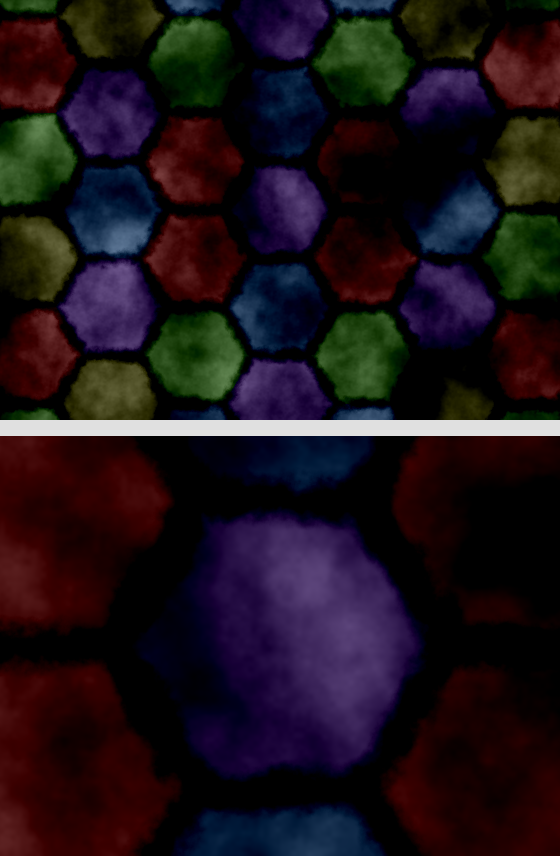
Top, the full canvas; bottom, a detail of the centre.
Reproduce this pattern procedurally as a Shadertoy shader.

```glsl
// Cloudy coloured hexagon tiles with soft dark seams and a smoky shadow.
#define COLUMN_STEP 0.2     // distance between tile columns, in canvas heights
#define SEAM_DEPTH 0.46     // darkening at a tile edge
#define SEAM_WIDTH 0.024    // fade from edge to full colour
#define SEAM_ROUGH 0.024    // raggedness of the seams
#define CLOUD_SCALE 7.0
#define CLOUD_GAIN 0.95
#define LIGHT_BIAS 0.04
#define GLOW_GAIN 0.11
#define SHADOW_GAIN 0.40
#define SHADOW_CENTER vec2(0.28, 0.145)
#define GLOW_CENTER vec2(-0.16, -0.06)

float hash(vec2 p) {
    return fract(sin(dot(p, vec2(127.1, 311.7))) * 43758.5453);
}

float valueNoise(vec2 p) {
    vec2 i = floor(p), f = fract(p);
    f = f * f * (3.0 - 2.0 * f);
    return mix(mix(hash(i), hash(i + vec2(1, 0)), f.x),
               mix(hash(i + vec2(0, 1)), hash(i + vec2(1, 1)), f.x), f.y);
}

float fbm(vec2 p) {
    float sum = 0.0, amplitude = 0.5;
    for (int i = 0; i < 6; i++) {
        sum += amplitude * valueNoise(p);
        p = mat2(1.6, 1.2, -1.2, 1.6) * p + 17.3;
        amplitude *= 0.56;
    }
    return sum / 1.10;
}

// Offset from the nearest centre of a flat-topped hexagon lattice
vec2 hexOffset(vec2 p, vec2 period) {
    vec2 a = p - period * floor(p / period + 0.5);
    vec2 b = p - period * (floor(p / period) + 0.5);
    return dot(a, a) < dot(b, b) ? a : b;
}

// Tile hues, mirrored about the middle of the canvas
vec3 tileColor(vec2 cell) {
    const vec3 PURPLE = vec3(0.09, 0.0, 0.21);
    const vec3 BLUE = vec3(0.0, 0.10, 0.22);
    const vec3 RED = vec3(0.23, 0.0, 0.0);
    const vec3 GREEN = vec3(0.05, 0.19, -0.01);
    const vec3 OLIVE = vec3(0.10, 0.10, -0.06);
    vec3 hues[12] = vec3[12](PURPLE, BLUE, PURPLE,
                             RED, GREEN, BLUE,
                             BLUE, PURPLE, OLIVE,
                             GREEN, RED, GREEN);
    int column = int(abs(cell.x) + 0.1) % 4;
    int row = int(abs(cell.y) + 0.1) % 3;
    bool swapped = column == 3 && row == 0 && cell.x * cell.y > 0.0;
    return swapped ? OLIVE : hues[column * 3 + row];
}

void mainImage(out vec4 fragColor, in vec2 fragCoord) {
    vec2 p = (fragCoord - 0.5 * iResolution.xy) / iResolution.y;

    // Tile under this point and distance to its edge
    float tileHeight = COLUMN_STEP * 2.0 / sqrt(3.0);
    vec2 local = hexOffset(p, vec2(2.0 * COLUMN_STEP, tileHeight));
    vec2 cell = (p - local) / vec2(COLUMN_STEP, tileHeight);
    cell = floor(cell * 2.0 + 0.5) * 0.5;
    vec2 q = abs(local);
    float edge = 0.5 * tileHeight - max(q.y, dot(q, vec2(0.866, 0.5)));

    // Clouded light, with a broad glow and a smoky shadow
    float light = LIGHT_BIAS + CLOUD_GAIN * (fbm(p * CLOUD_SCALE + 4.7) - 0.5);
    vec2 toShadow = (p - SHADOW_CENTER) / vec2(0.24, 0.125);
    vec2 toGlow = (p - GLOW_CENTER) / vec2(0.32, 0.20);
    light -= SHADOW_GAIN * exp(-dot(toShadow, toShadow));
    light += GLOW_GAIN * exp(-dot(toGlow, toGlow));

    // Ragged seams
    float ragged = edge + SEAM_ROUGH * (fbm(p * 50.0) - 0.5);
    light -= SEAM_DEPTH * (1.0 - smoothstep(-0.004, SEAM_WIDTH, ragged));

    fragColor = vec4(clamp(tileColor(cell) + light, 0.0, 1.0), 1.0);
}
```
